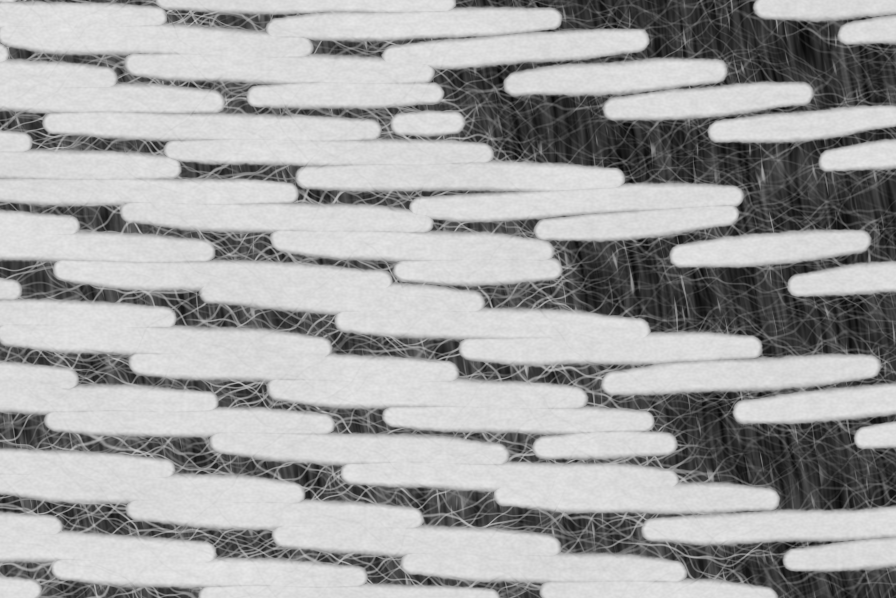
Write a Shadertoy shader that draws this texture.

```glsl
// Close view of a twill weave: pale fuzzy weft floats stepping diagonally over dark upright warp fibres.

vec2 hash2(vec2 p) {
    vec3 q = fract(p.xyx * vec3(.1031, .1030, .0973));
    q += dot(q, q.yzx + 33.33);
    return fract((q.xx + q.yz) * q.zy);
}

float corner(vec2 cell, vec2 offset) {
    float a = 6.2832 * hash2(cell).x;
    return dot(vec2(cos(a), sin(a)), offset);
}

// Gradient noise, about -0.7 to 0.7
float noise(vec2 p) {
    vec2 i = floor(p), f = p - i, u = f * f * f * (f * (f * 6. - 15.) + 10.);
    vec2 e = vec2(1, 0);
    return mix(mix(corner(i, f), corner(i + e, f - e), u.x),
               mix(corner(i + e.yx, f - e.yx), corner(i + 1., f - 1.), u.x), u.y);
}

// Left border of the open diagonal band where every other float family stops
float bandEdge(float y) { return .64 + .65 * y; }

// Height of the topmost yarn: 1 on its axis, 0 at its rim, negative outside
float weftHeight(vec2 p) {
    float top = -9.;
    for (float f = -4.; f < 9.; f++) {
        bool stops = mod(f, 2.) < .5;
        float stepX = stops ? .23 : .195 + .01 * f;
        float startX = stops ? -.03 : .088;
        float startY = (stops ? .068 : .084) + .125 * f;
        float stepY = stops ? .045 : .042;
        float nearest = floor((p.x - startX) / stepX);
        for (float j = -3.; j < 2.; j++) {
            float k = nearest + j;
            vec2 rnd = hash2(vec2(f, k) + 40.);
            float a = startX + stepX * k + .05 * (rnd.x - .5);
            float y = startY + stepY * k + .008 * (rnd.y - .5);
            float past = a - bandEdge(y);
            if (stops && past > -.12) continue;
            float b = a + mix(.53, .35, smoothstep(-.1, .05, past)) * (.9 + .2 * rnd.y);
            if (stops) b = min(b, bandEdge(y) + .02 * rnd.x);

            // Slightly tilted, wavering axis with tapered round ends
            float tilt = mix(.03, -.08, smoothstep(-.5, .1, past)) + .03 * (rnd.x - .5);
            float axis = y + tilt * (p.x - .5 * (a + b)) + .007 * noise(vec2(p.x * 6., f * 7.3 + k * 3.1));
            float inside = min(p.x - a, b - p.x);
            float radius = (.026 + .004 * rnd.x) * mix(.72, 1., smoothstep(0., .13, inside));
            float d = length(vec2(max(.02 - inside, 0.), p.y - axis)) / radius;
            top = max(top, 1. - d * d);
        }
    }
    return top;
}

// One layer of loose hairs: x is coverage, y is shade
vec2 hairs(vec2 p, float layer) {
    float angle = .75 * sin(layer * 2.4);
    vec2 q = mat2(cos(angle), sin(angle), -sin(angle), cos(angle)) * p + layer * 3.7;
    q.y += .034 * noise(q * vec2(9., 6.)) + .012 * noise(q * vec2(26., 14.));
    float row = floor(q.y * 42.);
    vec2 rnd = hash2(vec2(row, layer * 17.));
    float offset = abs(fract(q.y * 42.) - .3 - .4 * rnd.x) / 42.;
    float blur = .6 / iResolution.y;
    float line = 1. - smoothstep(.0011 - blur, .0022 + blur, offset);
    float present = smoothstep(-.12, .15, noise(vec2(q.x * 5., row * 1.7)));
    return vec2(line * present, .42 + .36 * rnd.y);
}

// Dark upright fibres in bundles, with small glints
float warpShade(vec2 p) {
    vec2 q = vec2(p.x - .16 * p.y + .012 * noise(p * 7.), p.y);
    float bundle = .5 + .5 * cos(q.x * 72. + 2. * noise(q * 5.));
    float streak = noise(q * vec2(95., 9.)) + .6 * noise(q * vec2(190., 17.));
    float glint = smoothstep(.2, .6, noise(q * vec2(150., 22.) + 9.));
    float patches = .06 * noise(p * 11.);
    return max(.13 + .07 * bundle + .17 * streak + .38 * glint * bundle + patches, .04);
}

void mainImage(out vec4 fragColor, in vec2 fragCoord) {
    vec2 p = fragCoord / iResolution.y;
    p.y = 1. - p.y;
    float band = smoothstep(-.04, .1, p.x - bandEdge(p.y));
    float height = weftHeight(p);
    float fray = .16 * noise(p * vec2(45., 85.)) + .1 * noise(p * vec2(130., 190.));

    // Warp, shaded beneath the yarns and veiled by hairs that cling near them
    float shade = warpShade(p);
    float cling = exp(.35 * min(height, 0.));
    float veil = mix(.85, .4, band) * mix(.4, 1., cling);
    shade += .09 * cling * (1. - band);
    for (float i = 0.; i < 5.; i++) {
        vec2 hair = hairs(p, i);
        shade = mix(shade, hair.y, hair.x * veil);
    }

    // Rounded pale yarns with a soft fibrous surface
    float yarn = mix(.5, .86, smoothstep(-.1, .68, height + .5 * fray));
    yarn += .035 * noise(p * vec2(40., 90.)) + .035 * noise(p * vec2(150., 210.));
    yarn += .03 * noise(p * vec2(4., 9.));
    shade = mix(shade, yarn, smoothstep(-.12, .25, height + fray));

    // Stray hairs lying across the yarn rims
    float rim = 1. - smoothstep(-.1, .65, height);
    for (float i = 5.; i < 8.; i++) {
        vec2 hair = hairs(p, i);
        shade = mix(shade, hair.y + .06, hair.x * veil * (.06 + .7 * rim));
    }
    fragColor = vec4(vec3(clamp(shade, 0., 1.)), 1.);
}
```
